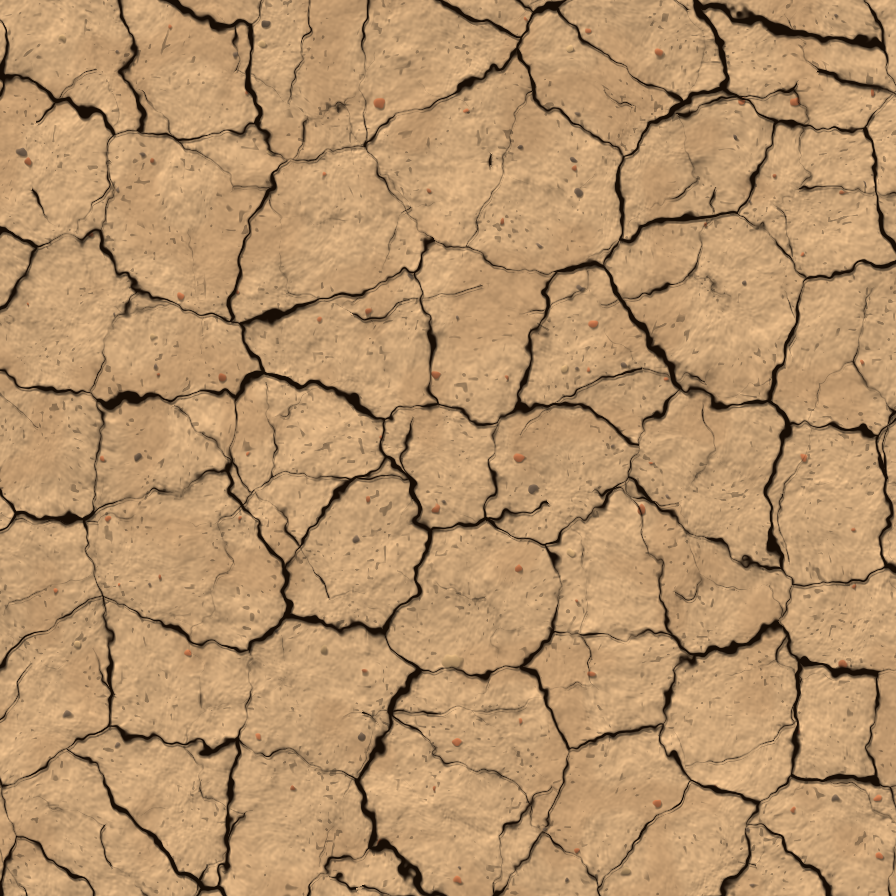
Give the GLSL for this texture, as a Shadertoy shader.

```glsl
// Dry, cracked clay: warped Voronoi borders of uneven width form the cracks,
// finer broken borders add hairlines, and noise lit from above gives the
// plates a rough skin strewn with small red and grey pebbles.

vec2 hash22(vec2 p) {
    vec3 q = fract(p.xyx * vec3(0.1031, 0.1030, 0.0973));
    q += dot(q, q.yzx + 33.33);
    return fract((q.xx + q.yz) * q.zy);
}

float noise(vec2 p) {
    vec2 i = floor(p), f = fract(p);
    f = f * f * (3.0 - 2.0 * f);
    float low = mix(hash22(i).x, hash22(i + vec2(1, 0)).x, f.x);
    float high = mix(hash22(i + vec2(0, 1)).x, hash22(i + vec2(1, 1)).x, f.x);
    return mix(low, high, f.y);
}

vec2 noise2(vec2 p) {
    return vec2(noise(p), noise(p + 57.3)) - 0.5;
}

float fbm(vec2 p) {
    float sum = 0.0, amp = 0.5;
    for (int i = 0; i < 5; i++) {
        sum += amp * noise(p);
        p = mat2(1.6, 1.2, -1.2, 1.6) * p + 11.7;
        amp *= 0.58;
    }
    return sum;
}

// Signed distance to Voronoi borders; each border has its own half width
float borders(vec2 p, float scale, float thin, float wide) {
    p *= scale;
    vec2 home = floor(p), nearCell = home, toNear = vec2(9.0);
    for (int y = -1; y <= 1; y++)
    for (int x = -1; x <= 1; x++) {
        vec2 cell = home + vec2(x, y);
        vec2 r = cell + 0.12 + 0.76 * hash22(cell + 40.0) - p;
        if (dot(r, r) < dot(toNear, toNear)) { toNear = r; nearCell = cell; }
    }
    float d = 1.0;
    for (int y = -2; y <= 2; y++)
    for (int x = -2; x <= 2; x++) {
        if (x == 0 && y == 0) continue;
        vec2 cell = nearCell + vec2(x, y);
        vec2 r = cell + 0.12 + 0.76 * hash22(cell + 40.0) - p;
        float width = mix(thin, wide, hash22(cell + nearCell + 300.0).x);
        d = min(d, dot(0.5 * (toNear + r), normalize(r - toNear)) / scale - width);
    }
    return d;
}

float cracks(vec2 p) {
    vec2 q = p + 0.045 * noise2(p * 7.0) + 0.020 * noise2(p * 24.0)
               + 0.011 * noise2(p * 62.0) + 0.0045 * noise2(p * 150.0);
    float wobble = 0.0030 * (noise(p * 50.0) - 0.5) + 0.0018 * (noise(p * 9.0) - 0.5);
    float plates = borders(q, 7.0, 0.0, 0.0026);
    float hairlines = borders(q + 5.0, 9.0, -0.0055, 0.0008);
    return min(plates, hairlines) + wobble;
}

// Scattered stones, one at most per grid cell
vec3 addPebbles(vec3 color, vec2 p, float grid, float share, float radius, vec3 tint) {
    vec2 cell = floor(p * grid);
    vec2 spot = hash22(cell + grid), kind = hash22(cell + grid + 91.0);
    if (kind.x > share) return color;
    vec2 r = p - (cell + 0.2 + 0.6 * spot) / grid;
    r += 0.004 * noise2(p * 170.0);
    r.x *= mix(0.7, 1.3, spot.y);
    float size = radius * mix(0.4, 1.2, kind.y * kind.y);
    float shadow = smoothstep(0.0015, -0.0015, length(r + vec2(-0.001, 0.002)) - size);
    float stone = smoothstep(0.001, -0.001, length(r) - size);
    vec3 lit = tint * (0.85 + 0.3 * spot.x + 0.25 * r.y / size);
    return mix(color * (1.0 - 0.4 * shadow), lit, 0.8 * stone);
}

void mainImage(out vec4 fragColor, in vec2 fragCoord) {
    vec2 p = fragCoord / iResolution.y;
    float blur = max(0.0010, 0.6 / iResolution.y);
    float crack = cracks(p);
    float above = cracks(p + vec2(-0.001, 0.0030));
    float nearCrack = smoothstep(0.013, 0.0, crack);

    // Clay skin: broad tint, raking light on the relief, fine grain
    vec2 q = p + 0.025 * noise2(p * 12.0) + 0.008 * noise2(p * 45.0);
    float relief = fbm(q * 20.0 + 3.0) - fbm((q + vec2(-0.0012, 0.0026)) * 20.0 + 3.0);
    float tone = 1.0 + 0.12 * (fbm(p * 6.0 + 20.0) - 0.55);
    tone += relief * mix(1.5, 2.6, nearCrack);
    tone += 0.10 * (noise(p * 290.0) - 0.5);
    tone -= 0.14 * nearCrack * noise(p * 45.0);
    vec3 color = vec3(0.800, 0.646, 0.474) * tone;
    color = mix(color, vec3(0.70, 0.54, 0.38), 0.4 * smoothstep(0.55, 0.85, noise(q * 19.0)));

    // Fine pits and loose stones
    float pits = noise(q * 210.0 + 8.0) * (0.75 + 0.4 * noise(p * 33.0));
    color *= 1.0 - 0.28 * smoothstep(0.80, 0.98, pits);
    color = addPebbles(color, p, 13.0, 0.45, 0.0046, vec3(0.70, 0.40, 0.25));
    color = addPebbles(color, p, 21.0, 0.10, 0.0038, vec3(0.40, 0.33, 0.27));
    color = addPebbles(color, p, 9.0, 0.16, 0.0085, vec3(0.74, 0.60, 0.42));

    // Shadow under the upper lip, then the dark gap itself
    color *= 1.0 - 0.42 * smoothstep(0.0018, -0.0016, above);
    color *= 1.0 - 0.30 * smoothstep(0.0030, 0.0, crack);
    color = mix(color, vec3(0.09, 0.05, 0.02), smoothstep(blur, -blur, crack));
    fragColor = vec4(clamp(color, 0.0, 1.0), 1.0);
}
```
